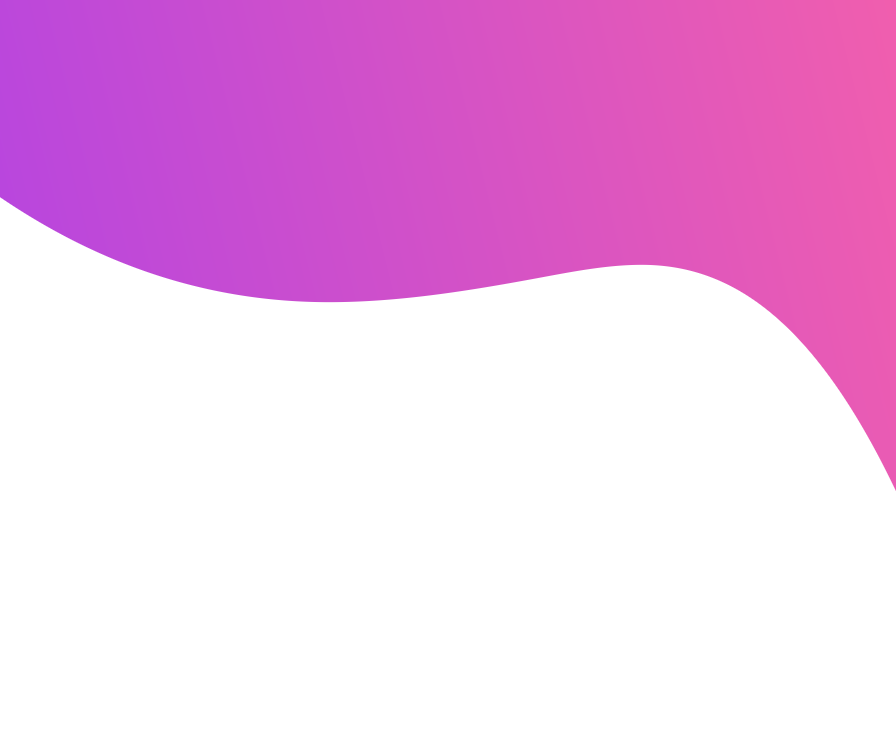
Give the GLSL for this background, as a Shadertoy shader.

```glsl
// Violet-to-pink gradient above a smooth wave, over a plain white ground.

const vec3 GROUND = vec3(1.0);
const vec3 VIOLET = vec3(0.725, 0.275, 0.868);
const vec3 PINK   = vec3(0.942, 0.369, 0.682);

// Gradient position = dot(uv, axis) + offset, running mostly left to right
const vec2  GRADIENT_AXIS   = vec2(0.948, 0.200);
const float GRADIENT_OFFSET = -0.148;

// Wave knots: x, height, slope (canvas fractions, y up)
const int KNOT_COUNT = 5;
const vec3 KNOTS[KNOT_COUNT] = vec3[KNOT_COUNT](
    vec3(0.0000, 0.7392, -0.806),
    vec3(0.3672, 0.6003,  0.000),
    vec3(0.5990, 0.6319,  0.219),
    vec3(0.7161, 0.6497,  0.000),
    vec3(1.0000, 0.3503, -2.489)
);

// Cubic Hermite curve between two knots
float hermite(vec3 a, vec3 b, float x) {
    float span = b.x - a.x;
    float t = (x - a.x) / span;
    float s = 1.0 - t;
    float ease = t * t * (3.0 - 2.0 * t);
    return mix(a.y, b.y, ease) + span * t * s * (a.z * s - b.z * t);
}

// Height of the wave at x
float waveHeight(float x) {
    float height = KNOTS[0].y;
    for (int i = 0; i < KNOT_COUNT - 1; i++) {
        if (x >= KNOTS[i].x) height = hermite(KNOTS[i], KNOTS[i + 1], x);
    }
    return height;
}

void mainImage(out vec4 fragColor, in vec2 fragCoord) {
    vec2 uv = fragCoord / iResolution.xy;

    // Gradient fill
    float t = clamp(dot(uv, GRADIENT_AXIS) + GRADIENT_OFFSET, 0.0, 1.0);
    vec3 fill = mix(VIOLET, PINK, t);

    // Slope-corrected distance to the wave in pixels, for an even soft edge
    float halfPixel = 0.5 / iResolution.x;
    float rise = waveHeight(uv.x + halfPixel) - waveHeight(uv.x - halfPixel);
    float slope = rise * iResolution.y;
    float dist = (uv.y - waveHeight(uv.x)) * iResolution.y / sqrt(1.0 + slope * slope);
    float coverage = clamp(dist + 0.5, 0.0, 1.0);

    fragColor = vec4(mix(GROUND, fill, coverage), 1.0);
}
```
